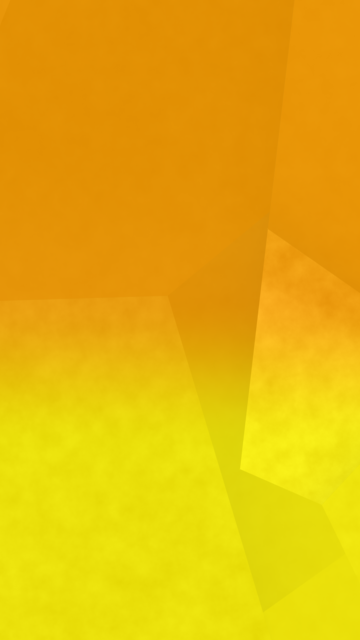
A Shadertoy shader for this background:

```glsl
// Folded paper facets in an orange to yellow gradient with a mottled grain.

float hash(vec2 p) {
    p = fract(p * vec2(0.1031, 0.1137));
    p += dot(p, p.yx + 33.33);
    return fract((p.x + p.y) * p.x * 17.0);
}

float noise(vec2 p) {
    vec2 i = floor(p), f = fract(p);
    f = f * f * (3.0 - 2.0 * f);
    return mix(mix(hash(i), hash(i + vec2(1, 0)), f.x),
               mix(hash(i + vec2(0, 1)), hash(i + vec2(1, 1)), f.x), f.y);
}

float fbm(vec2 p) {
    float sum = 0.0, amp = 0.5;
    for (int i = 0; i < 5; i++) {
        sum += amp * noise(p);
        p = mat2(1.6, 1.2, -1.2, 1.6) * p + 7.3;
        amp *= 0.55;
    }
    return sum;
}

// Signed distance to the line a-b, positive on its left side
float side(vec2 p, vec2 a, vec2 b) {
    vec2 d = normalize(b - a), q = p - a;
    return d.x * q.y - d.y * q.x;
}

// Antialiased coverage of the positive side
float cover(float d) {
    float w = 0.9 / iResolution.y;
    return smoothstep(-w, w, d);
}

void mainImage(out vec4 fragColor, in vec2 fragCoord) {
    vec2 p = fragCoord / iResolution.xy * vec2(0.5625, 1.0);

    // Fold corners
    vec2 leftEnd = vec2(0.0, 0.530), leftPeak = vec2(0.262, 0.538);
    vec2 ridge = vec2(0.404, 0.655), foot = vec2(0.411, 0.043);
    vec2 creaseTop = vec2(0.460, 1.0), creaseEnd = vec2(0.375, 0.267);
    vec2 roof = vec2(0.419, 0.642), roofEnd = vec2(0.5625, 0.542);
    vec2 notch = vec2(0.503, 0.211);

    // Distances to the folds
    float crease = side(p, creaseTop, creaseEnd);
    float shelf = side(p, leftEnd, leftPeak);
    float slope = side(p, leftPeak, ridge);
    float spine = side(p, foot, leftPeak);
    float eave = side(p, roof, roofEnd);
    float sill = side(p, creaseEnd, notch);
    float corner = side(p, notch, vec2(0.5625, 0.275));
    float flank = side(p, notch, vec2(0.5625, 0.0885));
    float hem = side(p, foot, vec2(0.48, 0.092));

    // Facet coverage
    float east = cover(crease);
    float upper = cover(min(shelf, slope)) * (1.0 - east);
    float lowerLeft = cover(min(-shelf, spine));
    float upperRight = cover(min(crease, eave));
    float bright = cover(min(min(crease, -eave), min(sill, corner)));
    float small = cover(min(flank, -corner));

    // Vertical colour ramp
    float yellow = smoothstep(0.54, 0.30, p.y);
    vec3 base = mix(vec3(0.888, 0.568, 0.015), vec3(0.92, 0.88, 0.04), yellow);
    float warm = 1.0 - 0.75 * yellow;

    // Shaded fold, darkest beside the crease and towards the foot
    float shade = 0.985 - 0.035 * exp(-abs(crease) * 18.0) * smoothstep(0.15, 0.35, p.y);
    shade -= 0.035 * exp(-abs(spine) * 14.0) * smoothstep(0.5, 0.15, p.y);
    shade = mix(shade, 1.0, cover(-hem) * smoothstep(0.02, -0.01, spine));
    shade = mix(shade, 1.0, 0.6 * smoothstep(0.46, 0.56, p.x) * smoothstep(0.2, 0.05, p.y));
    vec3 color = base * shade + vec3(0.012, 0.02, 0.02) * smoothstep(0.45, 0.6, p.y);

    // Lit and flat facets
    vec3 topColor = base * (1.0 - 0.012 * exp(-abs(crease) * 20.0));
    topColor += vec3(0.012, 0.015, 0.018) * smoothstep(0.75, 0.56, p.y) * smoothstep(0.0, 0.1, -crease);
    topColor += 0.025 * cover(side(p, vec2(0.016, 1.0), vec2(0.0, 0.96)) * -1.0);
    color = mix(color, topColor, upper);

    vec3 leftColor = base + vec3(0.022, 0.045, 0.045) * warm * smoothstep(0.25, 0.5, p.y);
    color = mix(color, leftColor, lowerLeft);

    vec3 rightColor = base * (1.015 - 0.035 * exp(-max(eave, 0.0) * 22.0)) + 0.012;
    color = mix(color, rightColor, upperRight);

    float glow = smoothstep(0.0, 0.12, -eave);
    vec3 brightColor = base + mix(vec3(0.045, 0.05, 0.05), vec3(0.085, 0.10, 0.10), glow) * warm;
    brightColor += vec3(0.02, 0.015, 0.01) * yellow;
    brightColor *= 1.0 - 0.05 * exp(-abs(corner) * 30.0);
    color = mix(color, brightColor, bright);
    color = mix(color, base + vec3(0.015, 0.015, 0.01), small);

    // Mottled paper grain
    float grain = fbm(p * 45.0) - 0.55 + 0.5 * (fbm(p * 10.0 + 4.0) - 0.55);
    float strength = 0.02 + 0.04 * lowerLeft + 0.07 * bright + 0.03 * small;
    color += grain * strength * vec3(0.7, 1.0, 0.8);

    fragColor = vec4(clamp(color, 0.0, 1.0), 1.0);
}
```
